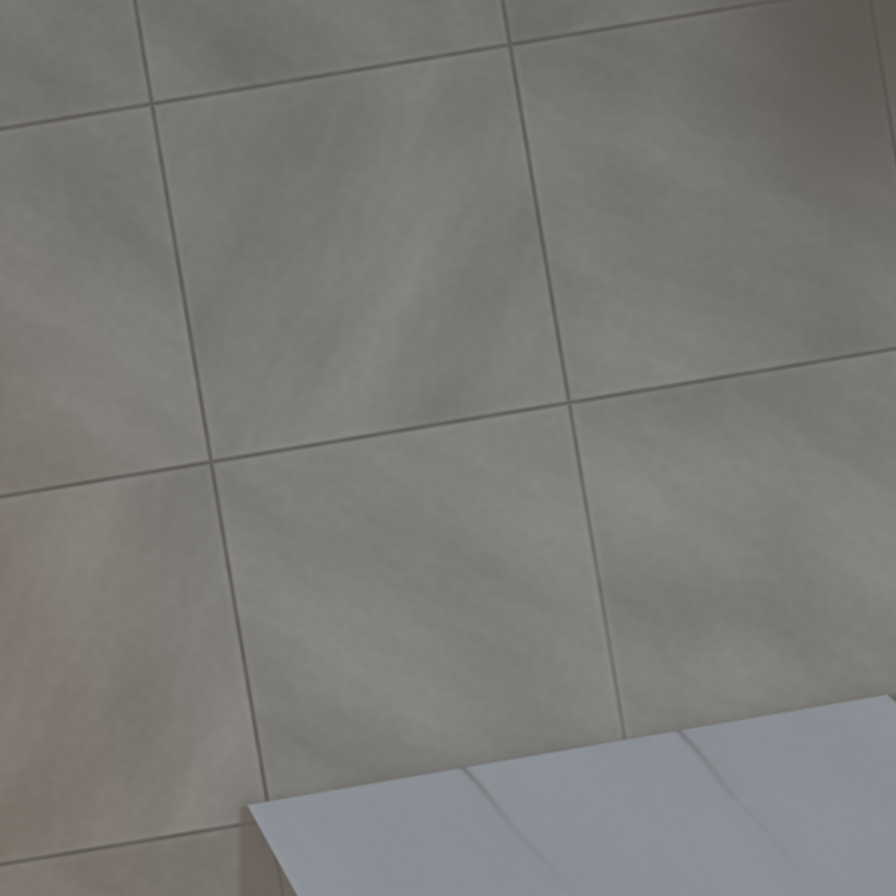
This texture is drawn by a WebGL 1 fragment shader. Its source:

```glsl
precision highp float;
uniform vec2 u_resolution;

// Floor layout
const vec2 JOINT_ORIGIN = vec2(0.2357, 0.4844);
const float TILE_SIZE = 0.405;
const float FLOOR_TILT = 0.164;
const float GROUT_HALF = 0.0021;
const float GROUT_SOFT = 0.0024;

// Stone surface
const float STEEP_GRAIN = 1.08;
const float FLAT_GRAIN = -0.55;
const vec2 STREAK_SCALE = vec2(8.0, 23.0);
const float STREAK_DEPTH = 0.015;
const float CLOUD_DEPTH = 0.014;
const float SPECK_SCALE = 75.0;
const float SPECK_DEPTH = 0.017;

// Slab
const vec2 SLAB_CORNER = vec2(0.276, 0.1016);
const vec2 SLAB_END = vec2(0.99, 0.225);
const float SLAB_TILT = 0.171;
const float VEIN_SPACING = 0.244;

// Colours
const vec3 STONE = vec3(0.492, 0.491, 0.480);
const vec3 WARM_STONE = vec3(0.483, 0.456, 0.424);
const vec3 DIM_STONE = vec3(0.448, 0.446, 0.434);
const vec3 GROUT = vec3(0.345, 0.335, 0.320);
const vec3 SLAB = vec3(0.544, 0.562, 0.584);
const vec3 SLAB_VEIN = vec3(0.430, 0.430, 0.435);
const vec3 SLAB_SIDE = vec3(0.405, 0.375, 0.345);
const vec3 CORNER_SHADE = vec3(0.340, 0.315, 0.290);

// Coordinates of v in axes turned by angle
vec2 turn(vec2 v, float angle) {
  float c = cos(angle), s = sin(angle);
  return vec2(c * v.x + s * v.y, c * v.y - s * v.x);
}

vec2 hash2(vec2 p) {
  vec2 k = vec2(dot(p, vec2(127.1, 311.7)), dot(p, vec2(269.5, 183.3)));
  return fract(sin(k) * 43758.55);
}

// Distance to the nearest scattered point
float cellular(vec2 p) {
  vec2 cell = floor(p), f = fract(p);
  float nearest = 2.0;
  for (int y = -1; y <= 1; y++) {
    for (int x = -1; x <= 1; x++) {
      vec2 o = vec2(float(x), float(y));
      nearest = min(nearest, length(o + hash2(cell + o) - f));
    }
  }
  return nearest;
}

// Layered warped sines, stretched along x
float streaks(vec2 p) {
  vec2 q = p * STREAK_SCALE;
  float sum = 0.0, amp = 0.6;
  for (int i = 0; i < 6; i++) {
    sum += amp * sin(q.y + 1.6 * sin(q.x + 0.5 * sin(q.y * 0.7)));
    q = turn(q, 0.33) * 1.65 + vec2(2.7, 4.1);
    amp *= 0.7;
  }
  return sum;
}

vec3 floorColor(vec2 p) {
  vec2 grid = turn(p - JOINT_ORIGIN, FLOOR_TILT) / TILE_SIZE;
  vec2 id = floor(grid), f = fract(grid);
  vec2 seed = hash2(id + 7.0);

  // Light falling off toward the top and warming toward the lower left
  float dim = smoothstep(0.45, 1.15, p.y + 0.3 * abs(p.x - 0.45));
  float warmth = smoothstep(0.52, 0.0, p.x + 0.3 * p.y);
  vec3 color = mix(mix(STONE, WARM_STONE, warmth), DIM_STONE, 0.85 * dim);

  // Grain direction, clouds and tone of each tile
  float steep = 1.0 - step(0.5, abs(id.x - id.y));
  float angle = mix(FLAT_GRAIN, STEEP_GRAIN, steep) + 0.3 * (seed.x - 0.5);
  vec2 q = turn(p, angle) + seed * 5.0;
  float cloud = sin(q.y * 19.0 + 1.5 * sin(q.x * 11.0)) * sin(q.x * 9.0 + sin(q.y * 13.0));
  float speck = cellular(p * SPECK_SCALE) - 0.5;
  color += STREAK_DEPTH * streaks(q) + CLOUD_DEPTH * cloud * vec3(1.0, 1.0, 1.1);
  color += SPECK_DEPTH * speck + 0.018 * (seed.y - 0.5);

  // Joints, fainter toward the lower right, with a pale rim
  vec2 edge = min(f, 1.0 - f) * TILE_SIZE;
  vec2 fade = smoothstep(0.3, 0.8, p.x) * smoothstep(0.7, 0.3, p.y) * vec2(0.5, 0.15);
  float soft = max(GROUT_SOFT, 1.0 / u_resolution.y);
  vec2 joint = 1.0 - smoothstep(GROUT_HALF - soft, GROUT_HALF + soft, edge);
  joint *= 0.95 - fade;
  float wear = 0.93 + 0.07 * sin(p.x * 83.0 + 3.0 * sin(p.y * 61.0));
  color += 0.016 * (1.0 - smoothstep(0.004, 0.011, min(edge.x, edge.y)));
  color = mix(color, GROUT, max(joint.x, joint.y) * wear);

  // Shade in the upper right corner
  vec2 reach = (p - vec2(0.97, 1.0)) * vec2(1.1, 0.75);
  float shade = 1.0 - smoothstep(0.0, 0.3, length(reach));
  return mix(color, CORNER_SHADE, 0.75 * shade);
}

void main() {
  vec2 p = gl_FragCoord.xy / u_resolution;
  float blur = max(0.0022, 1.0 / u_resolution.y);
  vec3 color = floorColor(p);

  // Slab outline: top edge, slanted left edge and clipped right end
  vec2 s = turn(p - SLAB_CORNER, SLAB_TILT);
  float left = dot(p - SLAB_CORNER, vec2(0.876, 0.483));
  float d = max(max(s.y, -left), dot(p - SLAB_END, vec2(0.66, 0.75)));

  // Side face and contact shadow
  float side = smoothstep(0.262, 0.272, p.x) * smoothstep(0.004, -0.006, s.y);
  color = mix(color, SLAB_SIDE, 0.75 * side);
  color *= 1.0 - 0.08 * exp(-max(d, 0.0) * 90.0);

  // Slab top with slanted veins that fade from the edge
  float k = s.x + 0.6 * s.y + 0.0015 * sin(s.y * 60.0);
  float vein = abs(fract(k / VEIN_SPACING + 0.5) - 0.5) * VEIN_SPACING;
  float veinMask = exp(-vein * vein * 60000.0) * exp(s.y * 16.0);
  veinMask *= smoothstep(0.1, 0.15, k) * smoothstep(0.65, 0.55, k);
  vec3 top = SLAB + 0.006 * streaks(turn(s, -1.0)) + 0.01 * (cellular(p * SPECK_SCALE) - 0.5);
  top = mix(top, SLAB_VEIN, 0.8 * veinMask) + 0.035 * exp(-abs(left) * 250.0);
  color = mix(color, top, 1.0 - smoothstep(-blur, blur, d));

  gl_FragColor = vec4(color, 1.0);
}
```
